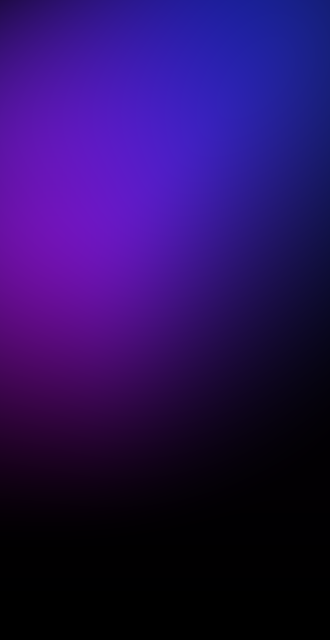
Give the GLSL for this background, as a Shadertoy shader.

```glsl
// A soft violet and blue aurora that fades into black toward the bottom.
// One brightness field, with a fade line that rises to the right, is tinted
// by red and green shares that drift across and down the canvas.

// Brightness of the glow; x runs rightward and depth runs down from the top.
float glowStrength(float x, float depth) {
    float crest = 0.77 - 0.75 * (x - 0.42) * (x - 0.42);

    // Lower fade: begins and ends earlier toward the right
    float fadeStart = 0.32 - 0.30 * smoothstep(0.25, 1.0, x);
    float fadeEnd = 0.86 - 0.14 * x * x * x;
    float lowerFade = 1.0 - smoothstep(fadeStart, fadeEnd, depth);

    // Upper shade: deepest in the left corner
    float nearTop = max(1.0 - depth / 0.26, 0.0);
    float cornerShade = 0.13 + 0.45 * (1.0 - x) * (1.0 - x);
    return crest * lowerFade * (1.0 - cornerShade * nearTop * nearTop);
}

// Tint relative to blue: magenta at lower left, royal blue at upper right.
vec3 glowTint(float x, float depth) {
    float redAtTop = mix(0.42, 0.16, smoothstep(0.0, 0.8, x));
    float red = redAtTop + (0.61 - 0.45 * pow(x, 4.0)) * depth;
    float green = 0.15 - 0.13 * depth + x * x * (0.11 + 0.13 * depth);
    return vec3(red, green, 1.0);
}

void mainImage(out vec4 fragColor, in vec2 fragCoord) {
    vec2 uv = fragCoord / iResolution.xy;
    float depth = 1.0 - uv.y;
    vec3 color = glowStrength(uv.x, depth) * glowTint(uv.x, depth);

    // Faint residual light just above the black floor
    color += vec3(0.008, 0.0, 0.012) * smoothstep(1.0, 0.7, depth);
    fragColor = vec4(color, 1.0);
}
```
